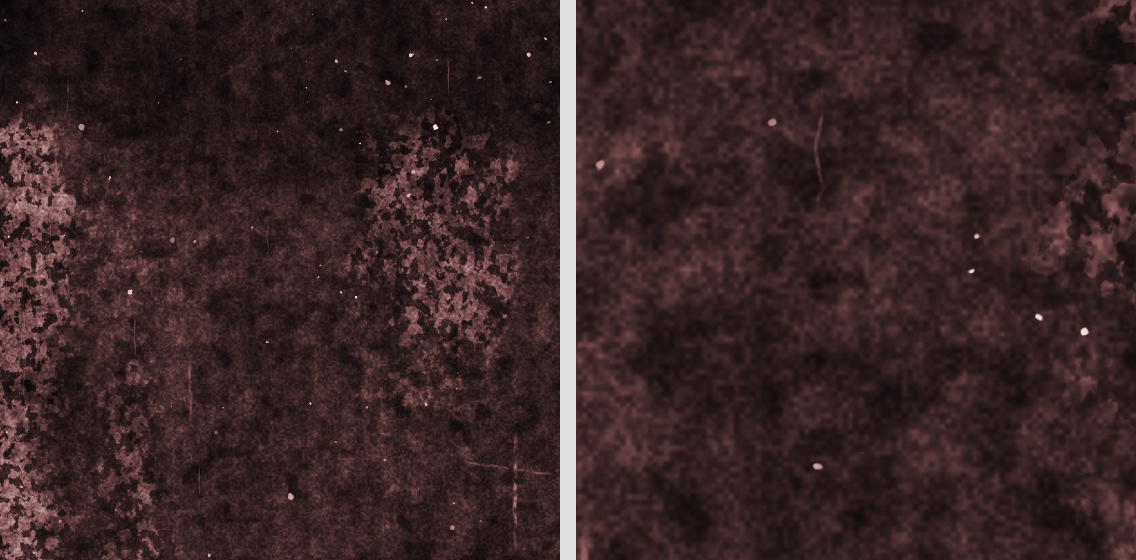
Left, the full canvas; right, a detail of the centre.
Give the GLSL for this texture, as a three.js fragment shader.

```glsl
varying vec2 vUv;

#define BASE_TONE 0.226
#define CLOUD_GAIN 0.65
#define MOTTLE_GAIN 1.0
#define STREAK_GAIN 0.55
#define GRAIN_GAIN 1.05
#define FLAKE_SCALE 100.0
#define FLAKE_LIGHT 0.72
#define PIT_DARK -0.45
#define SPECK_CELLS 24.0
#define SPECK_CHANCE 0.07
#define SCRATCH_COUNT 10

float hash(vec2 p) {
  vec3 q = fract(p.xyx * 0.1031);
  q += dot(q, q.yzx + 33.33);
  return fract((q.x + q.y) * q.z);
}

float noise(vec2 p) {
  vec2 i = floor(p), f = fract(p);
  f = f * f * (3.0 - 2.0 * f);
  return mix(mix(hash(i), hash(i + vec2(1.0, 0.0)), f.x),
             mix(hash(i + vec2(0.0, 1.0)), hash(i + 1.0), f.x), f.y);
}

float fbm(vec2 p) {
  float sum = 0.0, weight = 0.533;
  for (int i = 0; i < 4; i++) {
    sum += weight * noise(p);
    p = mat2(1.6, 1.2, -1.2, 1.6) * p + 17.3;
    weight *= 0.5;
  }
  return sum;
}

// Soft-edged rectangle from lo to hi
float area(vec2 p, vec2 lo, vec2 hi, vec2 soft) {
  vec2 m = smoothstep(lo - soft, lo + soft, p) * (1.0 - smoothstep(hi - soft, hi + soft, p));
  return m.x * m.y;
}

// Broken, slightly ragged vertical line hanging down from its top
float scratch(vec2 p, vec2 top, float len, float width) {
  float wander = 0.006 * (fbm(vec2(p.y * 45.0, top.x * 91.0)) - 0.5);
  float line = 1.0 - smoothstep(width * 0.3, width + 0.0012, abs(p.x - top.x - wander));
  float span = smoothstep(top.y - len, top.y - len * 0.8, p.y) * (1.0 - smoothstep(top.y - 0.02, top.y, p.y));
  return line * span * smoothstep(0.25, 0.65, fbm(p * vec2(150.0, 90.0) + top * 40.0));
}

// Rare rounded chips, one at most per cell
float specks(vec2 p, float cells, float chance, float size) {
  vec2 id = floor(p * cells);
  vec2 centre = 0.25 + 0.5 * vec2(hash(id + 11.0), hash(id + 47.0));
  vec2 d = (fract(p * cells) - centre) / cells;
  d.x += 0.8 * d.y * (hash(id + 5.0) - 0.5);
  float radius = size * mix(0.3, 1.0, pow(hash(id + 83.0), 3.0));
  float dist = length(d) + 0.003 * (noise(p * 280.0) - 0.5);
  float chip = 1.0 - smoothstep(radius - 0.0008, radius + 0.001, dist);
  return chip * step(hash(id + 29.0), chance) * mix(0.4, 1.0, hash(id + 61.0));
}

// Dusky rose tint that pales toward white
vec3 tint(float tone) {
  float pale = smoothstep(0.4, 1.0, tone);
  return tone * vec3(1.0, mix(0.62, 0.95, pale), mix(0.635, 0.94, pale));
}

void main() {
  vec2 p = vUv;
  float cloud = fbm(p * 7.0 + 3.0);
  vec2 warp = vec2(fbm(p * 13.0 + 40.0), fbm(p * 13.0 + 70.0)) - 0.5;
  vec2 q = p + 0.15 * warp;

  // Broad light and shade
  float light = -0.44 * smoothstep(0.7, 0.88, q.y + 0.1 * smoothstep(0.1, 0.3, p.x));
  light += 0.15 * smoothstep(0.95, 1.0, q.y);
  light -= 0.6 * area(q, vec2(-0.5, 0.82), vec2(0.06, 1.5), vec2(0.04));
  light += 0.14 * area(q, vec2(0.07, 0.38), vec2(0.5, 0.7), vec2(0.1));
  light -= 0.12 * area(q, vec2(0.1, -0.5), vec2(0.17, 0.35), vec2(0.02));
  light -= 0.12 * smoothstep(0.88, 0.94, q.x);

  // Worn areas
  float wear = area(q, vec2(-0.5), vec2(0.1, 0.76), vec2(0.07, 0.07));
  wear += 0.25 * area(q, vec2(0.08, 0.45), vec2(0.3, 0.76), vec2(0.1, 0.1));
  wear += 0.72 * area(q, vec2(0.64, 0.4), vec2(0.89, 0.78), vec2(0.03, 0.04)) * smoothstep(0.15, 0.72, p.y);
  wear += 0.3 * area(q, vec2(0.66, 0.22), vec2(0.88, 0.55), vec2(0.06, 0.1));
  wear += 0.55 * area(q, vec2(0.18, -0.5), vec2(0.29, 0.34), vec2(0.04, 0.08));
  wear += 0.6 * area(q, vec2(0.92, 0.79), vec2(1.5, 0.83), vec2(0.025));
  wear += 0.4 * area(q, vec2(0.7, 0.12), vec2(0.75, 0.15), vec2(0.02));
  wear = clamp((wear + 0.1) * (0.65 + 0.7 * cloud), 0.0, 1.0);

  // Flakes and pits
  float flake = fbm(p * vec2(FLAKE_SCALE, FLAKE_SCALE * 0.85) + 9.0);
  flake += 0.35 * (fbm(p * 34.0 + 80.0) - 0.5);
  float threshold = mix(0.66, 0.41, wear);
  float cover = smoothstep(threshold - 0.06, threshold + 0.08, flake);
  light += wear * mix(PIT_DARK, FLAKE_LIGHT, cover);

  // Vertical seams at the left
  light += 0.2 * area(p, vec2(-1.0), vec2(0.05, 0.33), vec2(0.001, 0.05));
  light += 0.15 * area(p, vec2(0.05, -1.0), vec2(0.108, 0.15), vec2(0.001, 0.02));

  // Clouds, dark blotches, streaks and grain
  light += CLOUD_GAIN * (cloud - 0.5);
  light += MOTTLE_GAIN * (fbm(p * 38.0 + 21.0) - 0.5);
  light -= 0.45 * smoothstep(0.66, 0.9, noise(p * 42.0 + 13.0));
  light += STREAK_GAIN * (fbm(p * vec2(55.0, 6.0) + 55.0) - 0.5);
  light += GRAIN_GAIN * (0.6 * noise(p * 310.0) + 0.4 * noise(p * 170.0 + 31.0) - 0.5);
  light -= 0.4 * max(light - 0.8, 0.0);
  float tone = BASE_TONE * exp(light);

  // Scratches and one crossed crack
  float marks = 0.0;
  for (int i = 0; i < SCRATCH_COUNT; i++) {
    float k = float(i) * 7.0 + 2.0;
    vec2 top = vec2(hash(vec2(k, 1.0)), 0.1 + 0.85 * hash(vec2(k, 2.0)));
    marks = max(marks, 0.45 * scratch(p, top, mix(0.05, 0.2, hash(vec2(k, 3.0))), 0.0008));
  }
  marks = max(marks, 0.9 * scratch(p, vec2(0.92, 0.23), 0.22, 0.0035));
  marks = max(marks, 0.6 * scratch(p, vec2(0.34, 0.36), 0.12, 0.0025));
  vec2 turned = vec2(p.y + 0.15 * p.x, p.x);
  marks = max(marks, 0.5 * scratch(turned, vec2(0.3, 0.99), 0.18, 0.002));
  tone = mix(tone, max(tone, 0.7), marks);

  // Pale chips, denser at the upper right
  float chance = SPECK_CHANCE * (0.6 + 1.6 * smoothstep(0.8, 0.9, p.y) * smoothstep(0.3, 0.6, p.x));
  float chips = max(specks(p, SPECK_CELLS, chance, 0.0055), specks(p + 0.37, SPECK_CELLS * 1.7, chance * 0.4, 0.0028));
  tone = mix(tone, 0.95, chips);

  gl_FragColor = vec4(tint(clamp(tone, 0.03, 1.0)), 1.0);
}
```
